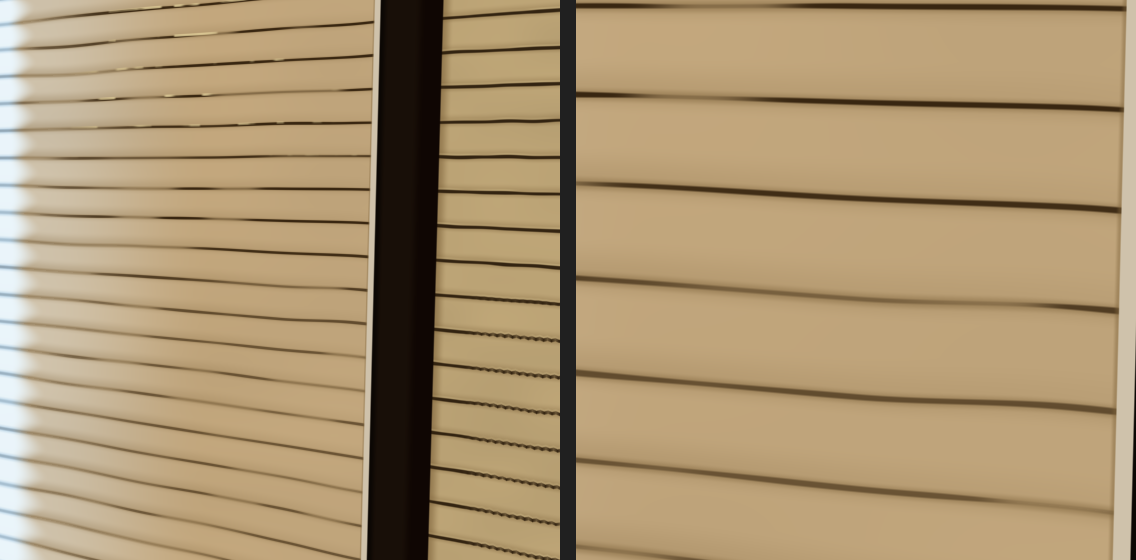
Left: the whole. Right: its middle third, enlarged.
Give the GLSL for this pattern, as a Shadertoy shader.

```glsl
// Two tan slatted blinds seen at an angle, split by a dark upright post.
// Slat rows fan out: offset and pitch are linear in x, and each row is shaded
// by its distance to the nearest seam. Hashed noise wears the seams.

const vec3 TAN = vec3(0.755, 0.648, 0.485);
const vec3 OCHRE = vec3(0.735, 0.640, 0.460);
const vec3 PALE = vec3(0.805, 0.755, 0.665);
const vec3 SHADOW = vec3(0.500, 0.395, 0.235);
const vec3 SEAM = vec3(0.200, 0.130, 0.050);
const vec3 GLINT = vec3(0.900, 0.830, 0.620);
const vec3 DAYLIGHT = vec3(0.920, 0.965, 0.990);
const vec3 SKY = vec3(0.720, 0.830, 0.910);
const vec3 POST = vec3(0.095, 0.058, 0.030);
const vec3 POST_DARK = vec3(0.060, 0.025, 0.010);

float hash(vec2 p) {
    vec3 q = fract(vec3(p.xyx) * 0.1031);
    q += dot(q, q.yzx + 33.33);
    return fract((q.x + q.y) * q.z);
}

float noise(vec2 p) {
    vec2 cell = floor(p), f = fract(p);
    f = f * f * (3.0 - 2.0 * f);
    float low = mix(hash(cell), hash(cell + vec2(1, 0)), f.x);
    float high = mix(hash(cell + vec2(0, 1)), hash(cell + vec2(1, 1)), f.x);
    return mix(low, high, f.y);
}

// Soft stroke: d is the signed distance to its centre line.
float stroke(float d, float halfWidth, float soft) {
    return 1.0 - smoothstep(halfWidth, halfWidth + soft, abs(d));
}

// Antialiased step, 1 where x lies right of the edge.
float rightOf(float x, float edge, float px) {
    return smoothstep(edge - px, edge + px, x);
}

// Returns (position in slat 0..1, distance below nearest seam, seam number).
vec3 slatRow(float y, float offset, float pitch) {
    float row = (y - offset) / pitch;
    float seam = floor(row + 0.5);
    return vec3(fract(row), (row - seam) * pitch, seam);
}

// Wide blind, fading into daylight at the left.
vec3 wideBlind(vec2 p, float px) {
    float t = (p.x - 0.039) / 0.625;
    float wave = 0.006 * (noise(vec2(p.x * 8.0, p.y * 9.0)) - 0.5);
    vec3 row = slatRow(p.y + wave, mix(0.0885, 0.039, t), mix(0.0488, 0.0602, t));
    float id = row.z;

    // Slat body: pale near the light, softly shaded at its lips.
    vec3 col = mix(TAN, PALE, 1.0 - smoothstep(0.06, 0.38, p.x));
    col *= 0.98 + 0.04 * noise(p * vec2(5.0, 9.0) + 3.0);
    float lip = smoothstep(0.55, 1.0, row.x);
    col = mix(col, SHADOW, lip * mix(0.30, 0.08, t));
    col = mix(col, SHADOW, 0.16 * (1.0 - smoothstep(0.0, 0.22, row.x)));

    // Seams: crisp and broken above, blurred and fainter below.
    float lower = smoothstep(6.0, 10.0, id);
    float wear = noise(vec2(p.x * 13.0 + id * 7.3, id * 3.1));
    float crisp = mix(0.95, 0.5, lower) * smoothstep(0.08, 0.50, p.x + 0.25 * wear);
    crisp *= 0.25 + 0.75 * smoothstep(0.2, 0.65, wear);
    col = mix(col, SHADOW, 0.42 * stroke(row.y, 0.0006, 0.0050));
    col = mix(col, SEAM, crisp * stroke(row.y, 0.0003 + 0.0009 * wear * wear, 0.0010 + px));

    // Bright chips beside the upper seams.
    float chip = smoothstep(0.50, 0.80, noise(vec2(p.x * 60.0, id * 5.7)));
    chip *= smoothstep(0.4, 0.65, noise(vec2(p.x * 9.0, id * 2.3 + 11.0)));
    chip *= (1.0 - smoothstep(2.0, 5.0, id)) * smoothstep(0.1, 0.2, p.x);
    col = mix(col, GLINT, 0.8 * chip * stroke(row.y + 0.0020, 0.0006, 0.0012 + px));

    // Daylight bulges past the end of every slat.
    float bulge = sin(3.14159 * row.x);
    float reach = mix(0.030, 0.050, p.y) + 0.022 * bulge;
    float glow = 1.0 - smoothstep(0.35 * reach, 1.25 * reach, p.x);
    vec3 light = mix(SKY, DAYLIGHT, smoothstep(0.0, 0.55, bulge));
    float streak = 0.25 + 0.5 * hash(vec2(id, 8.0));
    light = mix(light, SKY * 0.72, streak * stroke(row.y, 0.0005, 0.0020 + px));
    return mix(col, light, glow * 0.97);
}

// Narrow blind: thicker seams, beaded on the lower rows.
vec3 narrowBlind(vec2 p, float edge, float px) {
    float t = (p.x - 0.794) / 0.206;
    float wave = 0.002 * (noise(vec2(p.x * 22.0, p.y * 14.0)) - 0.5);
    vec3 row = slatRow(p.y + wave, mix(0.0325, 0.0185, t), mix(0.0619, 0.0656, t));
    float id = row.z;
    float bead = abs(fract(p.x * 72.0 + hash(vec2(id, 4.0))) - 0.5) * 2.0;
    float beaded = smoothstep(7.5, 9.0, id) * smoothstep(0.82, 0.88, p.x);
    float d = row.y + beaded * 0.0022 * (bead - 0.5);

    vec3 col = OCHRE * (0.97 + 0.05 * noise(p * vec2(9.0, 14.0)));
    col = mix(col, SHADOW, 0.40 * smoothstep(0.72, 1.0, row.x));
    col = mix(col, SHADOW, 0.45 * (1.0 - smoothstep(0.0, 0.18, row.x)));
    col = mix(col, SHADOW, 0.6 * (1.0 - smoothstep(0.0, 0.020, p.x - edge)));
    float wear = noise(vec2(p.x * 30.0, id * 4.7));
    float dark = 0.92 - beaded * 0.45 * bead;
    col = mix(col, GLINT, 0.3 * wear * stroke(d + 0.0045, 0.0004, 0.0015 + px));
    return mix(col, SEAM * 0.8, dark * stroke(d, 0.0006 + 0.0010 * wear, 0.0016 + px));
}

void mainImage(out vec4 fragColor, in vec2 fragCoord) {
    vec2 p = fragCoord / iResolution.xy;
    p.y = 1.0 - p.y; // rows are counted from the top
    float px = 1.0 / min(iResolution.x, iResolution.y);
    float postLeft = mix(0.680, 0.655, p.y);
    float postRight = mix(0.792, 0.764, p.y);

    // Blind, pale trim, post, then the second blind, left to right.
    vec3 col = wideBlind(p, px);
    float trim = postLeft - 0.0105;
    col = mix(col, SHADOW, 0.45 * stroke(p.x - trim, 0.0006, 0.003));
    col = mix(col, PALE * 1.01, rightOf(p.x, trim, px));
    float across = (p.x - postLeft) / (postRight - postLeft);
    vec3 post = mix(POST, POST_DARK, smoothstep(0.55, 0.72, across));
    post *= 0.45 + 0.55 * smoothstep(0.02, 0.14, across);
    col = mix(col, post, rightOf(p.x, postLeft, px));
    col = mix(col, narrowBlind(p, postRight, px), rightOf(p.x, postRight, px));
    fragColor = vec4(col, 1.0);
}
```
